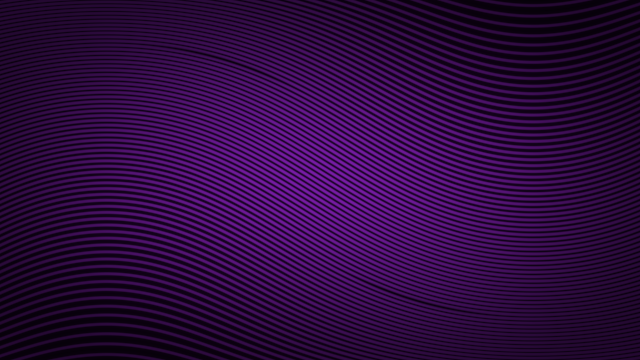
Write a WebGL 1 fragment shader that draws this background.

```glsl
precision highp float;
uniform vec2 u_resolution;

const vec3 GAP_COLOR = vec3(0.055, 0.0, 0.085);
const vec3 LINE_COLOR = vec3(0.47, 0.11, 0.65);
const float LINE_COUNT = 64.0;   // lines down the centre column
const float SPREAD = 32.0;       // how far spacing opens toward two corners
const float SWING = 15.0;        // wave height, counted in lines
const float WAVE_RATE = 2.65;
const float HALF_WIDTH = 0.0044;
const float SEAM_PHASE = 14.0;

// Line index at p; the lines lie at half-integer values
float wavePhase(vec2 p) {
  return LINE_COUNT * p.y + sin(WAVE_RATE * p.x) * (SPREAD * p.y * p.y - SWING);
}

// Gradient of wavePhase, turning phase into true distance
vec2 phaseGradient(vec2 p) {
  float angle = WAVE_RATE * p.x;
  return vec2(
    WAVE_RATE * cos(angle) * (SPREAD * p.y * p.y - SWING),
    LINE_COUNT + 2.0 * SPREAD * p.y * sin(angle));
}

// Soft stroke with a faint glow into the gap
float strokeInk(float dist, float halfWidth, float softness) {
  float core = 1.0 - smoothstep(halfWidth - softness, halfWidth + softness, dist);
  float glow = 0.28 * exp(-dist / 0.009);
  return max(core, glow);
}

// Dark crease along one line gap in each half of the canvas
float seamShade(vec2 p, float phase, float slope) {
  float side = sign(p.x);
  float dist = abs(phase - side * SEAM_PHASE) / slope;
  float reach = smoothstep(0.04, 0.18, abs(p.x)) * (1.0 - smoothstep(0.3, 0.55, abs(p.x)));
  return 1.0 - 0.5 * reach * exp(-pow(dist / 0.0045, 2.0));
}

float vignette(vec2 p, float aspect) {
  float radius = length(p * vec2(2.0 / aspect, 2.0));
  return mix(1.0, 0.3, smoothstep(0.0, 1.3, radius));
}

void main() {
  // Centred coordinates with y pointing down, height = 1
  vec2 p = (gl_FragCoord.xy - 0.5 * u_resolution) / u_resolution.y;
  p.y = -p.y;
  float aspect = u_resolution.x / u_resolution.y;
  float pixel = 1.0 / u_resolution.y;

  float phase = wavePhase(p);
  float slope = length(phaseGradient(p));
  float dist = abs(fract(phase) - 0.5) / slope;
  float ink = strokeInk(dist, HALF_WIDTH, max(0.0032, 0.75 * pixel));

  vec3 color = mix(GAP_COLOR, LINE_COLOR, ink);
  color *= seamShade(p, phase, slope) * vignette(p, aspect);
  gl_FragColor = vec4(color, 1.0);
}
```
